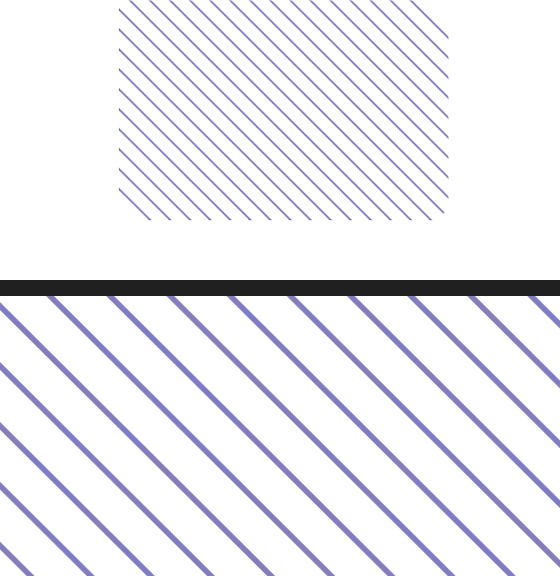
Top, the full canvas; bottom, a detail of the centre.
This pattern is drawn by a Shadertoy shader. Its source:

```glsl
const vec3 PAPER = vec3(1.0);
const vec3 INK_COOL = vec3(0.49, 0.485, 0.78);
const vec3 INK_WARM = vec3(0.53, 0.495, 0.72);
const vec3 INK_TIP = vec3(0.33, 0.31, 0.50);

const vec2 PANEL_MIN = vec2(0.4245, 0.2135);
const vec2 PANEL_MAX = vec2(1.6016, 0.9985);
const float CORNER_CUT = 1.346;     // limit of x - y at the lower right
const float RUN = 1.005;            // horizontal travel per unit of descent
const float FIRST_CROSSING = 0.4628; // where stripe 0 meets the canvas top
const float SPACING = 0.07161;
const float STRIPE_WIDTH = 0.0066;
const vec2 INDEX_RANGE = vec2(-10.0, 14.0);

float hash21(vec2 p) {
    vec3 q = fract(p.xyx * 0.1031);
    q += dot(q, q.yzx + 33.33);
    return fract((q.x + q.y) * q.z);
}

float valueNoise(vec2 p) {
    vec2 cell = floor(p);
    vec2 f = fract(p);
    f = f * f * (3.0 - 2.0 * f);
    float low = mix(hash21(cell), hash21(cell + vec2(1.0, 0.0)), f.x);
    float high = mix(hash21(cell + vec2(0.0, 1.0)), hash21(cell + 1.0), f.x);
    return mix(low, high, f.y);
}

float coverage(float dist, float soft) {
    return 1.0 - smoothstep(-soft, soft, dist);
}

// Signed distance to the panel, with its lower right corner cut off
float panelDistance(vec2 p) {
    vec2 outside = max(PANEL_MIN - p, p - PANEL_MAX);
    float corner = (p.x - p.y - CORNER_CUT) * 0.7071;
    return max(max(outside.x, outside.y), corner);
}

// Signed distance to the nearest of a limited row of slanted stripes
float stripeDistance(vec2 p, float run, float spacing, float width) {
    float across = p.x - run * (1.0 - p.y) - FIRST_CROSSING;
    float index = clamp(round(across / spacing), INDEX_RANGE.x, INDEX_RANGE.y);
    float offset = abs(across - index * spacing);
    return offset / length(vec2(1.0, run)) - 0.5 * width;
}

// Slight drift of hue, with darker ends at the left and bottom cuts
vec3 inkColor(vec2 p) {
    vec3 ink = mix(INK_COOL, INK_WARM, valueNoise(p * 28.0));
    vec2 inset = p - PANEL_MIN;
    float tip = 1.0 - smoothstep(0.001, 0.006, min(inset.x, inset.y));
    return mix(ink, INK_TIP, 0.6 * tip);
}

void mainImage(out vec4 fragColor, in vec2 fragCoord) {
    float pixel = 1.0 / iResolution.y;
    vec2 p = fragCoord * pixel;
    p.x += 1.0 - 0.5 * iResolution.x * pixel; // keep the panel centred

    float stripe = coverage(stripeDistance(p, RUN, SPACING, STRIPE_WIDTH), 0.75 * pixel);
    float panel = coverage(panelDistance(p), 0.6 * pixel);
    fragColor = vec4(mix(PAPER, inkColor(p), stripe * panel), 1.0);
}
```
